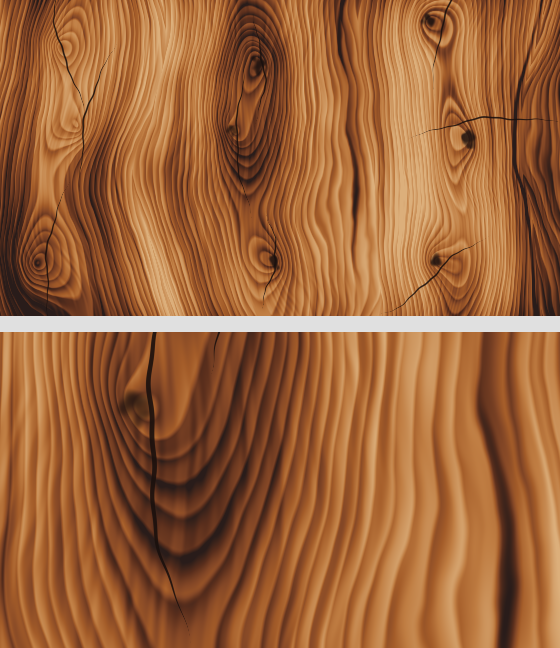
Top: the whole. Bottom: its middle third, enlarged.
Give the GLSL for this texture, as a Shadertoy shader.

```glsl
#define RING_DENSITY 54.0
#define KNOT_COUNT 9
#define KNOT_SIZE vec2(0.15, 0.19)
#define KNOT_PULL 0.19
#define COLUMN_GAP 0.6
#define FLOW_WARP 0.1
#define CRACK_WIDTH 0.0026
#define CONTRAST 1.14
#define BRIGHTNESS 0.42

float hash(vec2 p) {
    p = fract(p * vec2(0.1031, 0.1137));
    p += dot(p, p.yx + 33.33);
    return fract((p.x + p.y) * p.x * 7.31 + p.y * 13.7);
}

float valueNoise(vec2 p) {
    vec2 cell = floor(p), f = fract(p);
    f = f * f * (3.0 - 2.0 * f);
    return mix(mix(hash(cell), hash(cell + vec2(1, 0)), f.x),
               mix(hash(cell + vec2(0, 1)), hash(cell + vec2(1, 1)), f.x), f.y);
}

// Layered, rotated sines, roughly -1 to 1
float waves(vec2 p) {
    float sum = 0.0, amp = 0.5;
    for (int i = 0; i < 4; i++) {
        p = mat2(0.8, 0.6, -0.6, 0.8) * p * 1.6 + 1.7;
        sum += amp * sin(p.x + 1.3 * sin(p.y));
        amp *= 0.55;
    }
    return sum;
}

// Knots stand in three loose columns
vec2 knotCentre(int i) {
    vec2 slot = vec2(i % 3, i / 3);
    vec2 jitter = vec2(hash(slot + 11.0), hash(slot + 47.0)) - 0.5;
    return vec2(0.22, 0.16) + slot * vec2(COLUMN_GAP, 0.35) + jitter * vec2(0.2, 0.18);
}

// Grain coordinate: its contours are the growth rings, nested around each column
float grainField(vec2 p, out float flow, out float knotShade, out float eye) {
    flow = p.x + FLOW_WARP * waves(p * vec2(2.6, 1.9))
         + 0.004 * waves(p * vec2(24.0, 13.0));
    float across = mod(flow - 0.22 + 0.5 * COLUMN_GAP, COLUMN_GAP) - 0.5 * COLUMN_GAP;
    float field = sqrt(across * across + 0.003);
    vec2 bent = p + 0.03 * vec2(waves(p * 5.0), waves(p * 5.0 + 9.0));
    float rough = 0.12 * (valueNoise(p * 60.0) - 0.5);
    knotShade = 0.0;
    eye = 0.0;
    for (int i = 0; i < KNOT_COUNT; i++) {
        float rnd = hash(vec2(i, 71));
        float size = 0.6 + 0.65 * rnd;
        vec2 q = (bent - knotCentre(i)) / (KNOT_SIZE * size);
        float d = sqrt(dot(q, q) + 0.004);
        field -= KNOT_PULL * size * exp(-1.2 * d);
        knotShade += exp(-1.3 * d) * (0.2 + 1.2 * hash(vec2(i, 5)));
        eye = max(eye, (1.0 - smoothstep(0.08, 0.17, d + rough)) * step(0.45, rnd));
    }
    return field;
}

// Thin tapering splits that start around the knots
float cracks(vec2 p, float pixel) {
    float dark = 0.0;
    for (int i = 0; i < KNOT_COUNT; i++) {
        float rnd = hash(vec2(i, 131)), turn = hash(vec2(i, 157));
        float angle = (turn - 0.5) * 0.7 + (i % 3 == 2 && i < 6 ? 1.2 : 0.0);
        vec2 q = p - knotCentre(i) - vec2(rnd - 0.5, turn - 0.5) * 0.12;
        q = mat2(cos(angle), sin(angle), -sin(angle), cos(angle)) * q;
        float v = q.y / (0.1 + 0.13 * rnd);
        float bend = 0.022 * sin(v * 2.0 + rnd * 6.0)
                   + 0.004 * sin(v * 7.0 + turn * 6.0) + 0.001 * sin(v * 23.0);
        float edge = abs(q.x - bend) - CRACK_WIDTH * (1.0 - v * v);
        dark = max(dark, 1.0 - smoothstep(-pixel, pixel, edge));
    }
    return dark;
}

// Tone in standard deviations to wood colour
vec3 woodColour(float tone) {
    vec3 shades[6] = vec3[6](vec3(0.16, 0.11, 0.10), vec3(0.35, 0.18, 0.11),
        vec3(0.52, 0.28, 0.15), vec3(0.64, 0.36, 0.16),
        vec3(0.75, 0.49, 0.26), vec3(0.83, 0.63, 0.42));
    float stops[6] = float[6](-2.05, -1.25, -0.61, -0.04, 0.61, 1.5);
    vec3 colour = shades[0];
    for (int i = 1; i < 6; i++) {
        float t = (tone - stops[i - 1]) / (stops[i] - stops[i - 1]);
        colour = mix(colour, shades[i], clamp(t, 0.0, i == 5 ? 1.4 : 1.0));
    }
    return colour;
}

void mainImage(out vec4 fragColor, in vec2 fragCoord) {
    vec2 p = fragCoord / iResolution.y;
    vec2 uv = fragCoord / iResolution.xy;
    float flow, knotShade, eye;
    float field = grainField(p, flow, knotShade, eye);
    float spread = fwidth(field);

    // Growth rings: slow rise, quick fall, uneven strength
    float ringWidth = spread * RING_DENSITY;
    float ring = fract(field * RING_DENSITY);
    ring -= smoothstep(1.0 - clamp(ringWidth, 0.25, 0.9), 1.0, ring) * ring;
    float ringFade = 1.0 - smoothstep(0.4, 1.0, ringWidth);
    float drift = p.y * 1.4 + p.x * 2.0;
    float streak = valueNoise(vec2(field * 80.0, drift)) - 0.5;
    float bands = valueNoise(vec2(field * 11.0 + 3.0, drift * 0.8)) - 0.5;
    float fibre = valueNoise(vec2(flow * 170.0, p.y * 11.0)) - 0.5;

    float tone = BRIGHTNESS + 2.4 * bands + 1.5 * streak * ringFade
               + 1.3 * (ring - 0.38) * ringFade + 0.6 * fibre;

    // Broad smears, strongest near the knots
    tone += 0.75 * waves(p * vec2(3.4, 2.6) + 5.0);
    tone -= knotShade * (0.75 + 0.5 * waves(p * 6.0 + 2.0));

    // Darker borders
    vec2 border = abs(uv - 0.5) * 2.0;
    tone -= 0.9 * pow(border.x, 5.0) + 0.8 * pow(border.y, 5.0);

    // Dark seams that follow the grain
    float seamCoord = (flow - 0.77) / 0.62;
    float seam = abs(fract(seamCoord) - 0.5) * 0.62;
    float seamDepth = valueNoise(vec2(p.y * 3.0, floor(seamCoord)));
    tone -= 2.6 * seamDepth * (1.0 - smoothstep(0.0, 0.004 + 0.009 * seamDepth, seam));

    vec3 colour = woodColour(tone * CONTRAST);
    colour = mix(colour, vec3(0.11, 0.07, 0.06), 0.85 * eye);
    float split = cracks(p, 0.7 / iResolution.y);
    colour = mix(colour, vec3(0.10, 0.06, 0.05), 0.9 * split);
    fragColor = vec4(colour, 1.0);
}
```
